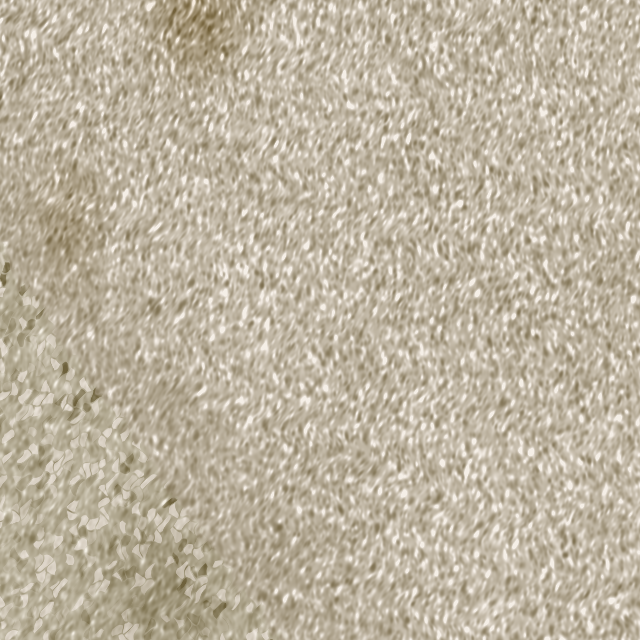
Give the GLSL for this texture, as a three.js fragment shader.

```glsl
// Pale sandy stone: fine upright grain, with a corner of crisp flakes at lower left.
// The grain sums randomly turned ripple spots on a jittered grid; the flakes are
// cellular noise; soft stains and layered sines vary the tone.
varying vec2 vUv;

vec2 hash2(vec2 p) {
  vec3 q = fract(p.xyx * vec3(0.1031, 0.1030, 0.0973));
  q += dot(q, q.yzx + 33.33);
  return fract((q.xx + q.yz) * q.zy);
}

// Slow wandering value, about -1 to 1
float drift(vec2 p) {
  return (sin(p.x * 7.0 + 2.0 * sin(p.y * 5.0 + 1.0))
        + sin(p.y * 11.0 - 3.0 * p.x + 2.0 * sin(p.x * 9.0))
        + sin(dot(p, vec2(17.0, 14.0)) + 1.5 * sin(p.y * 19.0))) / 3.0;
}

// Light and dark spots, three per cell, each with a faint opposite rim
float grain(vec2 p) {
  vec2 cell = floor(p);
  float sum = 0.0;
  for (int j = -1; j <= 1; j++) {
    for (int i = -1; i <= 1; i++) {
      for (int k = 0; k < 3; k++) {
        vec2 id = cell + vec2(float(i), float(j));
        vec2 seed = id + 137.0 * float(k);
        vec2 traits = hash2(seed + 71.3);
        vec2 d = p - id - hash2(seed);
        float turn = (traits.x - 0.5) * 2.4;
        d = mat2(cos(turn), -sin(turn), sin(turn), cos(turn)) * d;
        float q = dot(d * d, vec2(10.0, 5.0));
        sum += (traits.y * 2.0 - 1.0) * (1.0 - 0.7 * q) * exp(-q);
      }
    }
  }
  return sum;
}

// Angular chips: x is the light coverage, y the dark coverage
vec2 flakes(vec2 p) {
  vec2 cell = floor(p);
  vec2 nearestId = cell;
  float nearest = 8.0;
  float second = 8.0;
  for (int j = -1; j <= 1; j++) {
    for (int i = -1; i <= 1; i++) {
      vec2 id = cell + vec2(float(i), float(j));
      float d = length(p - id - hash2(id + 19.0));
      if (d < nearest) {
        second = nearest;
        nearest = d;
        nearestId = id;
      } else {
        second = min(second, d);
      }
    }
  }
  float kind = hash2(nearestId + 47.0).x;
  float body = smoothstep(0.02, 0.25, second - nearest);
  return body * vec2(smoothstep(0.5, 0.9, kind), 1.0 - smoothstep(0.06, 0.14, kind));
}

float stain(vec2 p, vec2 center, vec2 size) {
  vec2 d = (p - center) / size;
  return exp(-dot(d, d));
}

void main() {
  vec2 uv = vUv;
  float slow = drift(uv);
  float patches = drift(uv * 4.0 + 3.0);

  // Grain leans to the right, more so on the upper left
  float lean = mix(0.3, 0.08, uv.x);
  vec2 p = vec2(uv.x - lean * uv.y, uv.y);
  p += 0.004 * vec2(sin(uv.y * 43.0 + 3.0 * slow), sin(uv.x * 37.0));
  float coarse = grain(p * vec2(68.0, 46.0));
  float fine = grain(p * vec2(100.0, 72.0) + 31.0);
  float clumps = grain(p * vec2(24.0, 19.0) + 57.0);
  float ripple = 0.56 * coarse + 0.36 * fine;
  ripple += 0.35 * (ripple * ripple - 0.05);

  // Ragged diagonal border of the flaked corner
  float border = 0.61 - uv.y - 1.386 * uv.x + 0.015 * patches + 0.02 * coarse;
  float corner = smoothstep(-0.012, 0.012, border);
  float calm = exp(-pow((border + 0.1) / 0.12, 2.0)) * (1.0 - corner);

  // Dull stains
  vec2 wobble = uv + 0.012 * vec2(patches, drift(uv * 5.0));
  float brown = stain(wobble, vec2(0.31, 0.97), vec2(0.07, 0.085));
  brown += 0.5 * stain(wobble, vec2(0.105, 0.65), vec2(0.05, 0.1));
  float green = stain(wobble, vec2(0.25, 0.07), vec2(0.08, 0.11));

  // Tone of the grained field
  float field = 0.57 + 0.06 * slow + 0.05 * patches + 0.13 * clumps - 0.13 * calm;
  field += ripple * (1.0 + 0.15 * patches - 0.3 * calm);

  // Tone of the flaked corner
  vec2 chipUv = p + 0.003 * vec2(sin(uv.y * 190.0), sin(uv.x * 230.0));
  vec2 chips = flakes(chipUv * vec2(76.0, 54.0));
  float rim = exp(-max(border, 0.0) * 14.0);
  float chipped = 0.45 + 0.06 * patches + 0.15 * clumps + 0.55 * ripple;
  chipped = mix(chipped, 0.96 + 0.12 * fine, 0.8 * chips.x);
  chipped -= chips.y * (0.2 + 0.5 * rim);

  float tone = mix(field, chipped, corner) - 0.42 * brown - 0.28 * green;
  tone = clamp(tone, -0.35, 1.15);
  vec3 color = mix(vec3(0.56, 0.51, 0.40), vec3(0.91, 0.88, 0.84), tone);
  color += brown * vec3(0.01, -0.005, -0.03);
  color += corner * (1.0 - chips.x) * vec3(-0.008, 0.0, -0.012);
  gl_FragColor = vec4(color, 1.0);
}
```
